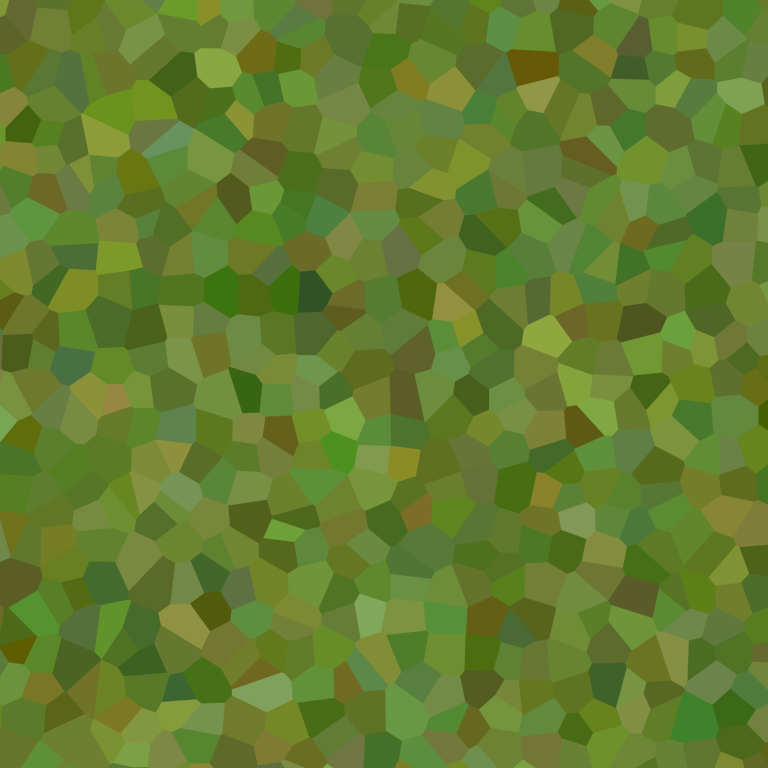
Reproduce this background procedurally as a Shadertoy shader.

```glsl
// Mossy green mosaic of flat, irregular Voronoi cells.

#define CELLS 23.5                          // cells across the canvas height
#define JITTER 0.94                         // irregularity of the cell centres
#define BASE_COLOR vec3(0.392, 0.494, 0.184)
#define LIGHT_SPREAD vec3(0.046, 0.056, 0.040)  // shared light and dark variation
#define HUE_SPREAD vec3(0.050, 0.026, 0.042)    // independent channel variation
#define EDGE_PIXELS 1.1                     // width of the smoothed border

// Integer hash giving three uniform values in 0..1.
vec3 hash3(ivec2 cell, int salt) {
    uvec3 v = uvec3(ivec3(cell, salt)) * 1664525u + 1013904223u;
    v.x += v.y * v.z; v.y += v.z * v.x; v.z += v.x * v.y;
    v ^= v >> 16u;
    v.x += v.y * v.z; v.y += v.z * v.x; v.z += v.x * v.y;
    return vec3(v >> 8u) / 16777216.0;
}

// Bell-shaped values with zero mean and unit variance.
vec3 bell3(ivec2 cell, int salt) {
    vec3 sum = hash3(cell, salt) + hash3(cell, salt + 1) + hash3(cell, salt + 2);
    return 2.0 * sum - 3.0;
}

vec3 cellColor(ivec2 cell) {
    float light = bell3(cell, 11).x;
    return BASE_COLOR + LIGHT_SPREAD * light + HUE_SPREAD * bell3(cell, 21);
}

void mainImage(out vec4 fragColor, in vec2 fragCoord) {
    vec2 p = fragCoord / iResolution.y * CELLS;
    ivec2 home = ivec2(floor(p));

    // Find the two nearest cell centres, relative to p.
    float nearDist = 1e5, nextDist = 1e5;
    vec2 nearOffset = vec2(0.0), nextOffset = vec2(0.0);
    ivec2 nearCell = home, nextCell = home;
    for (int y = -2; y <= 2; y++) {
        for (int x = -2; x <= 2; x++) {
            ivec2 cell = home + ivec2(x, y);
            vec2 jitter = (hash3(cell, 1).xy - 0.5) * JITTER;
            vec2 offset = vec2(cell) + 0.5 + jitter - p;
            float dist = dot(offset, offset);
            if (dist < nearDist) {
                nextDist = nearDist; nextOffset = nearOffset; nextCell = nearCell;
                nearDist = dist; nearOffset = offset; nearCell = cell;
            } else if (dist < nextDist) {
                nextDist = dist; nextOffset = offset; nextCell = cell;
            }
        }
    }

    // Blend the two colours across their common border.
    float spacing = max(length(nextOffset - nearOffset), 1e-4);
    float edge = 0.5 * (nextDist - nearDist) / spacing;
    float edgeWidth = EDGE_PIXELS * CELLS / iResolution.y;
    float coverage = clamp(0.5 + edge / edgeWidth, 0.0, 1.0);
    vec3 color = mix(cellColor(nextCell), cellColor(nearCell), coverage);

    fragColor = vec4(clamp(color, 0.0, 1.0), 1.0);
}
```
